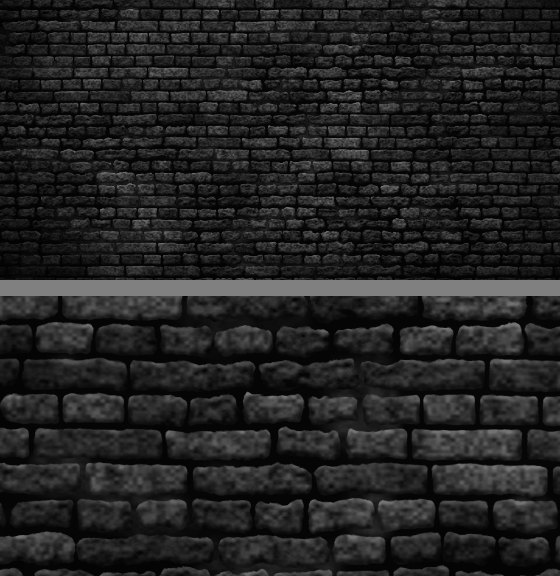
Top: the whole. Bottom: its middle third, enlarged.
Write a WebGL 2 fragment shader that draws this texture.

```glsl
#version 300 es
precision highp float;
// Old, nearly black brick wall: 24 courses alternating long and short bricks.

uniform vec2 u_resolution;
out vec4 outColor;

const float ROWS = 24.0;            // courses down the canvas
const float ROW_SHIFT = 0.25;       // the top course is cut by the edge
const float DOUBLED_ROW = 13.0;     // two long courses meet above this one
const float LONG_WIDTH = 3.37;      // brick widths in course heights
const float SHORT_WIDTH = 1.72;
const float SPLIT_CHANCE = 0.10;    // long bricks replaced by two short ones
const float JOINT_JITTER = 0.40;
const float JOINT_HALF = 0.065;     // half the mortar width
const float CORNER = 0.13;
const float ROUGHNESS = 0.17;       // chipping of brick outlines
const float BRICK_TONE = 0.152;
const float MORTAR_TONE = 0.016;
const float SMEAR_TONE = 0.15;      // pale mortar left on the wall
const float RIM_LIGHT = 0.11;       // light caught by upper edges
const float RELIEF = 0.26;
const float SPECKLE = 0.85;         // contrast of the finest grain

float hash(vec2 p) {
    vec3 q = fract(vec3(p.xyx) * 0.1031);
    q += dot(q, q.yzx + 33.33);
    return fract((q.x + q.y) * q.z);
}

float noise(vec2 p) {
    vec2 i = floor(p), f = fract(p);
    f = f * f * (3.0 - 2.0 * f);
    return mix(mix(hash(i), hash(i + vec2(1, 0)), f.x),
               mix(hash(i + vec2(0, 1)), hash(i + vec2(1, 1)), f.x), f.y);
}

float fbm(vec2 p) {
    float sum = 0.0, gain = 0.533;
    for (int k = 0; k < 4; k++) {
        sum += gain * noise(p);
        p = p * 2.03 + 17.1;
        gain *= 0.5;
    }
    return sum;
}

// Position of the vertical joint left of brick i, in course heights
float joint(float i, float row, float width) {
    return (i + hash(vec2(row + 3.0, i + 91.0)) * 0.5 * JOINT_JITTER) * width;
}

float roundedBox(vec2 p, vec2 halfSize, float radius) {
    vec2 q = abs(p) - halfSize + radius;
    return length(max(q, 0.0)) + min(max(q.x, q.y), 0.0) - radius;
}

void main() {
    vec2 uv = gl_FragCoord.xy / u_resolution;
    vec2 wall = vec2(uv.x * u_resolution.x / u_resolution.y, 1.0 - uv.y) * ROWS;
    float pixel = ROWS / u_resolution.y;

    // Patches of heavier decay, strongest at the lower right
    float wear = 0.8 * smoothstep(0.45, 0.75, noise(wall * 0.16 + 40.0));
    wear = max(wear, smoothstep(0.33, 0.08, length((uv - vec2(0.72, 0.17)) * vec2(0.9, 1.0))));

    // Uneven courses and crumbling edges
    vec2 p = wall + vec2(0.0, ROW_SHIFT);
    p.y += 0.12 * (noise(wall * vec2(0.28, 0.4) + 7.0) - 0.5);
    p += (0.07 + 0.20 * wear) * (vec2(noise(wall * 1.7), noise(wall * 1.7 + 60.0)) - 0.5);

    // Find the brick in its course
    float row = floor(p.y);
    float parity = mod(row + step(DOUBLED_ROW, row), 2.0);
    float width = mix(LONG_WIDTH, SHORT_WIDTH, parity);
    float x = p.x + 20.0 + hash(vec2(row, 5.0)) * width;
    float i = floor(x / width);
    if (x < joint(i, row, width)) i -= 1.0;
    float left = joint(i, row, width), right = joint(i + 1.0, row, width);
    vec2 id = vec2(i, row);
    if (parity < 0.5 && hash(id + 23.0) < SPLIT_CHANCE) {
        float middle = 0.5 * (left + right);
        if (x < middle) right = middle;
        else { left = middle; id += 0.5; }
    }

    // Brick outline
    vec2 local = vec2(x - 0.5 * (left + right), fract(p.y) - 0.5);
    vec2 halfSize = vec2(0.5 * (right - left), 0.5) - JOINT_HALF;
    halfSize.y -= 0.06 * hash(id + 11.0) * (0.3 + wear);
    float dist = roundedBox(local, halfSize, CORNER + 0.13 * wear);
    dist += ROUGHNESS * (0.5 + wear) * (fbm(wall * 3.6 + 9.0) - 0.45);
    float soft = 0.012 + 0.5 * pixel;
    float brick = smoothstep(soft, -soft, dist);

    // Pitted face lit from above
    vec2 grainPos = wall * vec2(2.4, 3.4);
    float grain = fbm(grainPos);
    float slope = grain - fbm(grainPos - vec2(0.12, 0.45));
    float speck = noise(wall * vec2(7.5, 9.0) + 30.0) - 0.5;
    float tone = BRICK_TONE * (0.66 + 0.68 * hash(id + 47.0));
    tone *= max(0.46 + 1.08 * grain + SPECKLE * speck, 0.1);
    tone -= RELIEF * (0.6 + 0.8 * wear) * slope;
    float edge = smoothstep(-0.20, -0.03, dist);
    float upper = smoothstep(0.05, -0.38, local.y);
    tone += RIM_LIGHT * edge * upper * (0.25 + 1.2 * noise(wall * 2.3 + 80.0));
    tone *= 1.0 - 0.55 * edge * (1.0 - upper);
    tone *= 1.0 - 0.40 * wear * smoothstep(0.0, 0.4, local.y);

    // Dark joints with a few pale smears
    float smear = smoothstep(0.62, 0.82, noise(wall * vec2(0.45, 0.7) + 120.0));
    float mortar = mix(MORTAR_TONE, SMEAR_TONE * grain * 1.4, 0.75 * smear);
    tone = mix(mortar, max(tone, MORTAR_TONE), brick);

    // Broad light fading toward the borders, with sooty patches
    vec2 away = abs(uv - vec2(0.52, 0.54)) * 2.0;
    float light = 1.20 - 0.42 * pow(away.x, 3.0) - 0.36 * pow(away.y, 3.0);
    light *= 0.58 + 0.86 * fbm(wall * 0.2 + 15.0);
    outColor = vec4(vec3(clamp(tone * light, 0.01, 0.45)), 1.0);
}
```
